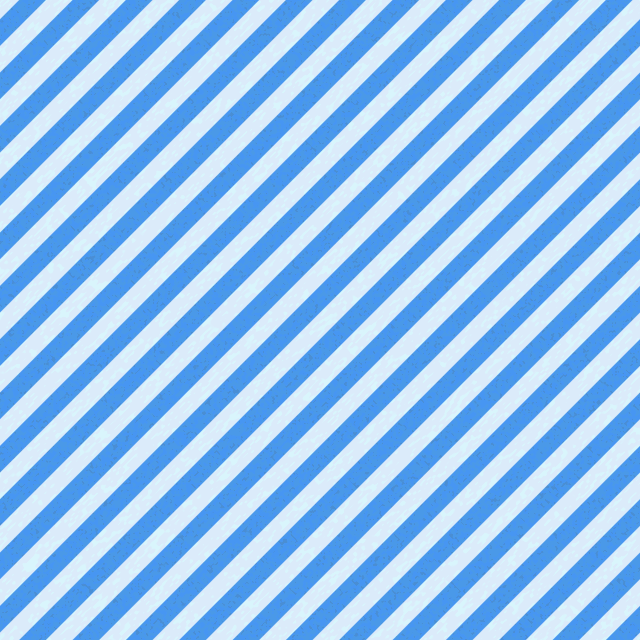
A Shadertoy shader for this pattern:

```glsl
// Diagonal blue and pale stripes rising to the right, with a faint fine grain.

const float STRIPE_COUNT = 12.0;   // repeats across and down
const float BLUE_CENTER  = 0.61;   // middle of the blue band within one repeat
const float BLUE_WIDTH   = 0.50;   // blue share of one repeat

const vec3 PALE      = vec3(0.86, 0.92, 0.98);
const vec3 PALE_AQUA = vec3(0.85, 0.96, 0.99);
const vec3 BLUE      = vec3(0.29, 0.60, 0.91);
const vec3 BLUE_VIVID = vec3(0.28, 0.59, 0.95);
const vec3 BLUE_DULL = vec3(0.29, 0.54, 0.79);

// Sine-free hash of a lattice point, 0 to 1
float hash(vec2 p) {
    vec3 q = fract(p.xyx * 0.1031);
    q += dot(q, q.yzx + 33.33);
    return fract((q.x + q.y) * q.z);
}

// Smooth value noise, 0 to 1
float valueNoise(vec2 p) {
    vec2 cell = floor(p);
    vec2 f = fract(p);
    f = f * f * (3.0 - 2.0 * f);
    float low  = mix(hash(cell), hash(cell + vec2(1.0, 0.0)), f.x);
    float high = mix(hash(cell + vec2(0.0, 1.0)), hash(cell + vec2(1.0)), f.x);
    return mix(low, high, f.y);
}

// Signed distance to the blue band, in repeats; negative inside
float bandDistance(float across, float center, float width) {
    return abs(fract(across - center + 0.5) - 0.5) - 0.5 * width;
}

// Pale cloth with aqua threads along the stripes
vec3 paleTone(vec2 along) {
    float thread = valueNoise(along * vec2(90.0, 220.0) + 400.0);
    return mix(PALE, PALE_AQUA, smoothstep(0.58, 0.76, thread));
}

// Blue cloth with vivid patches and sparse dull flecks
vec3 blueTone(vec2 along) {
    float patchy = valueNoise(along * 190.0 + 700.0);
    float fleck = valueNoise(along * 210.0 + 900.0);
    vec3 tone = mix(BLUE, BLUE_VIVID, smoothstep(0.42, 0.62, patchy));
    return mix(tone, BLUE_DULL, 0.7 * smoothstep(0.24, 0.12, fleck));
}

void mainImage(out vec4 fragColor, in vec2 fragCoord) {
    vec2 uv = fragCoord / iResolution.y;

    // Stripe axes: x runs along the stripes, y across them
    vec2 along = vec2(uv.x + uv.y, uv.x - uv.y);
    float across = along.y * STRIPE_COUNT;

    // Edge softness of about one pixel
    float pixel = STRIPE_COUNT * sqrt(2.0) / iResolution.y;
    float d = bandDistance(across, BLUE_CENTER, BLUE_WIDTH);
    float blueMask = 1.0 - smoothstep(-0.7 * pixel, 0.7 * pixel, d);

    fragColor = vec4(mix(paleTone(along), blueTone(along), blueMask), 1.0);
}
```
